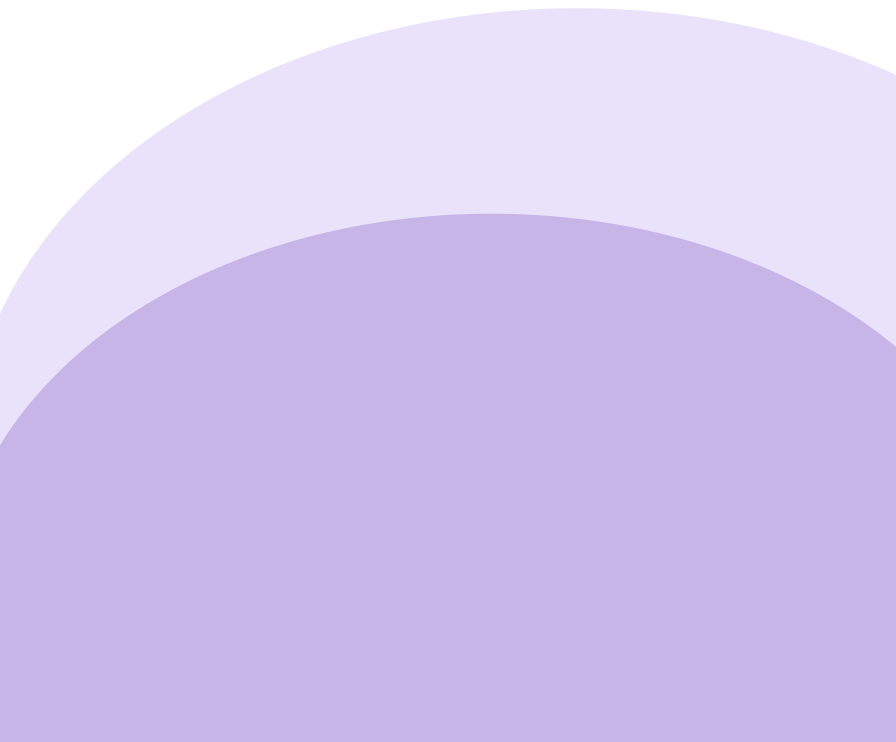
Reproduce this background procedurally as a Shadertoy shader.

```glsl
// Two overlapping lilac ellipses rising like soft hills on a white ground.

const vec3 WHITE = vec3(1.0);
const vec3 PALE_LILAC = vec3(0.918, 0.886, 0.984);
const vec3 LILAC = vec3(0.780, 0.710, 0.910);

// Approximate signed distance to an axis-aligned ellipse, accurate near its edge
float ellipseDistance(vec2 point, vec2 center, vec2 radii) {
    vec2 offset = point - center;
    float scaled = length(offset / radii);
    float slope = length(offset / (radii * radii));
    return scaled * (scaled - 1.0) / max(slope, 1e-4);
}

// Lays a colour inside a shape, with an edge one pixel wide
vec3 paint(vec3 base, vec3 color, float signedDistance, float pixel) {
    float coverage = clamp(0.5 - signedDistance / pixel, 0.0, 1.0);
    return mix(base, color, coverage);
}

void mainImage(out vec4 fragColor, in vec2 fragCoord) {
    // One unit is the canvas height
    float pixel = 1.0 / iResolution.y;
    vec2 point = fragCoord * pixel;

    // Back hill, then front hill
    float backHill = ellipseDistance(point, vec2(0.778, 0.378), vec2(0.823, 0.611));
    float frontHill = ellipseDistance(point, vec2(0.662, 0.190), vec2(0.723, 0.522));

    vec3 color = paint(WHITE, PALE_LILAC, backHill, pixel);
    color = paint(color, LILAC, frontHill, pixel);
    fragColor = vec4(color, 1.0);
}
```
